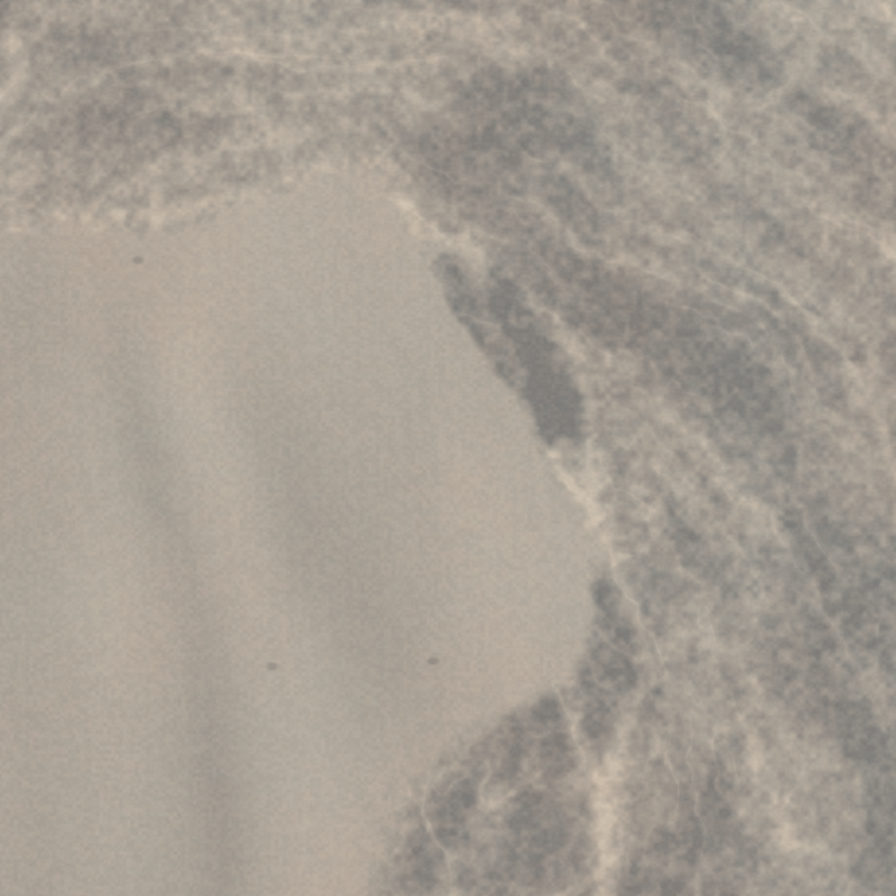
Write a Shadertoy shader that draws this texture.

```glsl
// Aerial view of a smooth sandy plain bounded by eroded grey hills with pale braided ridges.

float hash(vec2 p) {
    return fract(sin(dot(p, vec2(127.1, 311.7))) * 43758.5453);
}

float noise(vec2 p) {
    vec2 i = floor(p), f = fract(p);
    f = f * f * (3.0 - 2.0 * f);
    return mix(mix(hash(i), hash(i + vec2(1, 0)), f.x),
               mix(hash(i + vec2(0, 1)), hash(i + vec2(1, 1)), f.x), f.y);
}

float fbm(vec2 p) {
    float sum = 0.0, amp = 0.533;
    for (int i = 0; i < 4; i++) {
        sum += amp * noise(p);
        p = mat2(1.6, 1.2, -1.2, 1.6) * p + 7.3;
        amp *= 0.5;
    }
    return sum;
}

// Crests along the middle level of the noise
float ridge(vec2 p) {
    return pow(1.0 - abs(2.0 * noise(p) - 1.0), 4.0);
}

float band(float d, float width) {
    return exp(-d * d / (width * width));
}

// Signed distance-like value, positive inside the plain
float plainDepth(vec2 p) {
    float right = mix(0.43, 0.66, smoothstep(0.08, 0.3, p.y)) - 0.6 * max(p.y - 0.4, 0.0);
    float top = 0.74 + 0.06 * smoothstep(0.15, 0.42, p.x);
    return min((right - p.x) * 0.85, top - p.y);
}

float plainTone(vec2 p) {
    float bend = smoothstep(0.15, 0.62, p.y);
    float wobble = 0.05 * (fbm(p * 5.0) - 0.5);
    float fade = 1.0 - smoothstep(0.5, 0.72, p.y);
    float tone = 0.79 + 0.4 * (fbm(p * vec2(7.0, 3.0) + 4.0) - 0.5);
    tone -= 0.22 * fade * band(p.x - 0.24 + 0.09 * bend + wobble, 0.035);
    tone -= 0.17 * fade * smoothstep(0.1, 0.3, p.y) * band(p.x - 0.45 + 0.16 * bend + wobble, 0.06);
    tone += 0.11 * fade * band(p.x - 0.34 + 0.11 * bend + wobble, 0.035);
    // Sparse dark shrubs
    vec2 cell = floor(p * 9.0);
    vec2 spot = 0.2 + 0.6 * vec2(hash(cell + 3.0), hash(cell + 8.0));
    float size = length((fract(p * 9.0) - spot) * vec2(0.8, 1.2));
    return tone - 0.5 * step(0.87, hash(cell)) * (1.0 - smoothstep(0.02, 0.07, size));
}

float hillTone(vec2 p) {
    // Coordinates across and along the curved ridges, with crumbly edges
    vec2 warp = vec2(fbm(p * 5.0 + 2.0), fbm(p * 5.0 + 19.0)) - 0.5;
    vec2 crumble = vec2(noise(p * 65.0), noise(p * 65.0 + 50.0)) - 0.5;
    vec2 q = (p + 0.13 * warp + 0.012 * crumble - vec2(0.35, 0.0)) * vec2(1.1, 1.0);
    vec2 flow = vec2(length(q), 0.6 * atan(q.x, q.y));

    float patches = smoothstep(0.3, 0.7, fbm(flow * vec2(13.0, 5.0) + 5.0));
    float broad = ridge(flow * vec2(17.0, 5.0) + 1.7);
    float fine = ridge(flow * vec2(33.0, 10.0) + 9.1);
    float tone = 0.02 + 0.5 * patches + 0.42 * broad + 0.28 * fine;

    // Pale worn slope above the plain
    float slope = band(p.y - 0.82 - 0.2 * (p.x - 0.2), 0.07) * (1.0 - smoothstep(0.38, 0.6, p.x));
    tone = mix(tone, 0.72, 0.6 * slope);

    // Shaded hollows: a pair at the upper left, one at the top, a wide one at the lower right
    vec2 s = p + 0.08 * warp;
    float hollow = band(s.x - 0.1, 0.1) * (band(s.y - 0.94, 0.036) + band(s.y - 0.855, 0.027));
    hollow += band(s.x - 0.56, 0.07) * band(s.y - 0.89, 0.035);
    hollow += 0.5 * band(s.x - 0.8, 0.15) * band(s.y - 0.31, 0.09);
    hollow += 0.4 * band(s.x - 0.78, 0.2) * band(s.y - 0.08, 0.1);
    tone -= 0.45 * hollow;

    // Braided ridge enclosing dark lenses
    float centre = 0.675 - 0.45 * max(p.y - 0.42, 0.0) + 0.05 * warp.x;
    float spread = 0.043 * abs(sin(3.14159 * (p.y - 0.12) / 0.31)) * smoothstep(0.05, 0.15, p.y);
    float x = p.x - centre + 0.01 * crumble.x;
    float reach = 1.0 - smoothstep(0.66, 0.8, p.y);
    tone -= 0.42 * reach * band(x, 0.05) * smoothstep(0.01, 0.035, spread);
    tone += 0.48 * reach * max(band(x - spread, 0.012), band(x + spread, 0.012));

    // Rough stony surface
    tone += 0.42 * (noise(p * 75.0) - 0.5) + 0.42 * (noise(p * 140.0) - 0.5);
    return clamp(tone, -0.1, 1.25);
}

void mainImage(out vec4 fragColor, in vec2 fragCoord) {
    vec2 p = fragCoord / iResolution.xy;

    // Ragged shoreline, softer towards the bottom
    float depth = plainDepth(p) + 0.035 * (fbm(p * 13.0) - 0.5) + 0.01 * (noise(p * 70.0) - 0.5);
    float softness = mix(0.03, 0.008, smoothstep(0.1, 0.35, p.y));
    float plain = smoothstep(-softness, softness, depth);
    float tone = mix(hillTone(p), plainTone(p), plain);
    tone += 0.22 * band(depth + 0.012, 0.012) * smoothstep(0.65, 0.75, p.y);

    // Sensor grain
    tone += 0.2 * (noise(p * 230.0) - 0.5) + 0.1 * (noise(p * 400.0 + 31.0) - 0.5);

    vec3 shadowGrey = vec3(0.535, 0.520, 0.500);
    vec3 paleSand = vec3(0.735, 0.692, 0.635);
    vec3 color = mix(shadowGrey, paleSand, tone);

    // Cool and warm drifts of hue
    float hue = fbm(p * 6.0 + 40.0) - 0.5 + 0.5 * (noise(p * 110.0 + 5.0) - 0.5);
    color += vec3(0.022, -0.004, -0.014) * hue;
    fragColor = vec4(color, 1.0);
}
```
